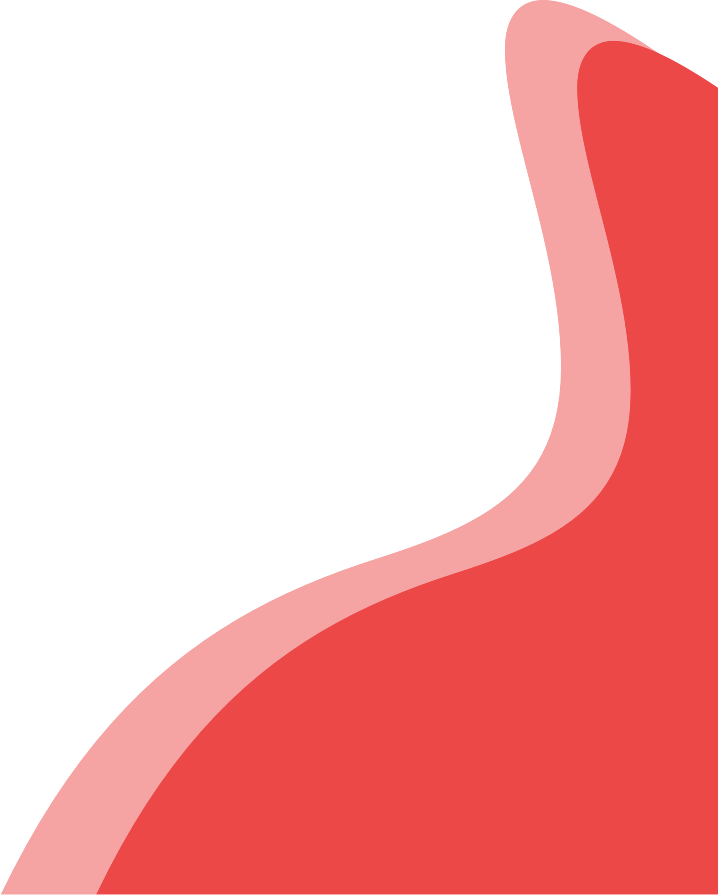
A Shadertoy shader for this background:

```glsl
// Adds one outline edge: nearest squared distance and even-odd side
void addEdge(vec2 p, vec2 a, vec2 b, inout float nearest, inout float side) {
    vec2 e = b - a, w = p - a;
    vec2 gap = w - e * clamp(dot(w, e) / dot(e, e), 0.0, 1.0);
    nearest = min(nearest, dot(gap, gap));
    if ((a.y > p.y) != (b.y > p.y) && w.x < e.x * w.y / e.y) side = -side;
}

vec2 bezier(vec2 a, vec2 b, vec2 c, vec2 d, float t) {
    float s = 1.0 - t;
    return s * s * s * a + 3.0 * s * s * t * b + 3.0 * s * t * t * c + t * t * t * d;
}

// Signed distance to the wave, negative inside
float waveDistance(vec2 p) {
    // Five joined cubic curves, from the right shoulder to the lower left
    vec2 path[16] = vec2[16](
        vec2(0.742, 0.935), vec2(0.690, 0.971), vec2(0.640, 1.0),
        vec2(0.605, 1.0), vec2(0.578, 1.0), vec2(0.5625, 0.980),
        vec2(0.5625, 0.945), vec2(0.5625, 0.857), vec2(0.625, 0.720),
        vec2(0.625, 0.590), vec2(0.625, 0.453), vec2(0.534, 0.4133),
        vec2(0.419, 0.3763), vec2(0.2565, 0.3242), vec2(0.113, 0.237),
        vec2(0.0, 0.0));
    float nearest = 1e3, side = 1.0;
    vec2 previous = path[0];
    for (int curve = 0; curve < 15; curve += 3) {
        for (int i = 1; i <= 24; i++) {
            vec2 next = bezier(path[curve], path[curve + 1], path[curve + 2],
                               path[curve + 3], float(i) / 24.0);
            addEdge(p, previous, next, nearest, side);
            previous = next;
        }
    }
    // Close the outline beyond the canvas
    vec2 lowLeft = vec2(-0.015, -0.03), lowRight = vec2(0.911, -0.03);
    vec2 shoulder = vec2(0.911, 0.816);
    addEdge(p, previous, lowLeft, nearest, side);
    addEdge(p, lowLeft, lowRight, nearest, side);
    addEdge(p, lowRight, shoulder, nearest, side);
    addEdge(p, shoulder, path[0], nearest, side);
    return side * sqrt(nearest);
}

void mainImage(out vec4 fragColor, in vec2 fragCoord) {
    // Canvas height is 1, width is 0.8
    vec2 p = fragCoord / iResolution.xy * vec2(0.8, 1.0);
    float soft = 0.5 / iResolution.y;

    // The front wave is a smaller, shifted copy of the back one
    float back = waveDistance(p);
    float front = waveDistance((p - vec2(0.107, 0.0014)) / 0.953) * 0.953;

    vec3 color = vec3(1.0);
    color = mix(color, vec3(0.962, 0.641, 0.641), 1.0 - smoothstep(-soft, soft, back));
    color = mix(color, vec3(0.927, 0.283, 0.283), 1.0 - smoothstep(-soft, soft, front));

    // Both waves stop at a hairline of white along the base
    color = mix(vec3(1.0), color, smoothstep(-soft, soft, p.y - 0.0017));
    fragColor = vec4(color, 1.0);
}
```
